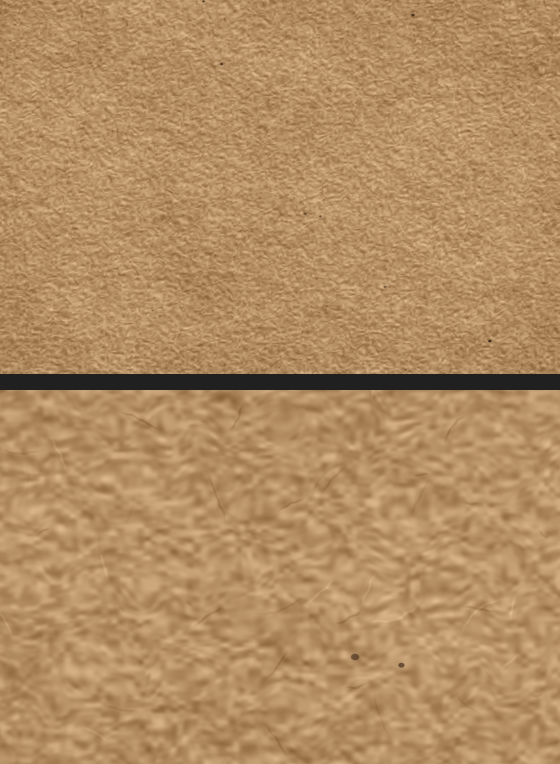
Top: the whole. Bottom: its middle third, enlarged.
This texture is drawn by a Shadertoy shader. Its source:

```glsl
#define PAPER vec3(0.710, 0.560, 0.391)
#define TINT vec3(1.0, 1.03, 1.02)
#define SPECK_COLOR vec3(0.24, 0.16, 0.10)
#define CREPE_AMOUNT 0.115
#define GRAIN_AMOUNT 0.13
#define MOTTLE_AMOUNT 0.055
#define CLOUD_AMOUNT 0.09
#define FIBER_AMOUNT 0.09
#define FIBER_CELLS 17.0
#define SPECK_COUNT 9
#define VIGNETTE 0.045

// Hashes without sine
float hash12(vec2 p) {
    vec3 q = fract(vec3(p.xyx) * 0.1031);
    q += dot(q, q.yzx + 33.33);
    return fract((q.x + q.y) * q.z);
}

vec2 hash22(vec2 p) {
    return vec2(hash12(p + 17.3), hash12(p + 71.9));
}

// Smooth value noise centred on zero
float noise(vec2 p) {
    vec2 i = floor(p), f = fract(p);
    f = f * f * (3.0 - 2.0 * f);
    float low = mix(hash12(i), hash12(i + vec2(1, 0)), f.x);
    float high = mix(hash12(i + vec2(0, 1)), hash12(i + vec2(1, 1)), f.x);
    return mix(low, high, f.y) - 0.5;
}

float fbm(vec2 p) {
    float sum = 0.0, amplitude = 0.5;
    for (int i = 0; i < 4; i++) {
        sum += amplitude * noise(p);
        p = mat2(0.8, 0.6, -0.6, 0.8) * p * 2.1 + 11.7;
        amplitude *= 0.6;
    }
    return sum;
}

// Crinkles lit from above: slope of a sideways stretched height field
float crepe(vec2 p) {
    p *= vec2(90.0, 150.0);
    return noise(p) - noise(p + vec2(0.35, 1.1));
}

// Short bent hairs, one per cell: positive is pale, negative is dark
float fibers(vec2 p, float pixel) {
    vec2 cell = floor(p * FIBER_CELLS);
    float sum = 0.0;
    for (int y = -1; y <= 1; y++)
    for (int x = -1; x <= 1; x++) {
        vec2 id = cell + vec2(x, y);
        vec2 d = p - (id + hash22(id)) / FIBER_CELLS;
        float angle = 6.2832 * hash12(id + 5.1);
        float c = cos(angle), s = sin(angle);
        d = mat2(c, s, -s, c) * d;
        float halfLength = mix(0.006, 0.028, hash12(id + 9.7));
        float bend = (hash12(id + 3.3) - 0.5) * 28.0;
        float wobble = 0.002 * noise(d.xx * 130.0 + id);
        float dist = abs(d.y - bend * d.x * d.x + wobble);
        float line = 1.0 - smoothstep(0.0002, 0.0009 + pixel, dist);
        float taper = 1.0 - smoothstep(0.4, 1.0, abs(d.x) / halfLength);
        float strength = hash12(id + 41.0);
        sum += line * taper * (strength > 0.75 ? 0.6 : -strength * 1.2);
    }
    return sum;
}

// Sparse dark flecks
float specks(vec2 p, float aspect, float pixel) {
    float cover = 0.0;
    for (int i = 0; i < SPECK_COUNT; i++) {
        vec2 id = vec2(i, 2.0 * float(i) + 7.0);
        vec2 d = p - hash22(id) * vec2(aspect, 1.0);
        float radius = mix(0.0012, 0.0034, hash12(id + 29.0));
        float dist = length(d * vec2(0.85, 1.1));
        float fleck = 1.0 - smoothstep(radius - pixel * 0.5, radius + pixel, dist);
        cover = max(cover, fleck * mix(0.5, 0.95, hash12(id + 53.0)));
    }
    return cover;
}

void mainImage(out vec4 fragColor, in vec2 fragCoord) {
    float pixel = 1.0 / iResolution.y;
    float aspect = iResolution.x * pixel;
    vec2 p = fragCoord * pixel;
    vec2 centred = fragCoord / iResolution.xy * 2.0 - 1.0;

    // Wavy crinkles, fine grain and soft mottling
    vec2 warped = p + 0.010 * vec2(noise(p * 34.0), noise(p * 40.0 + 40.0));
    float tone = CREPE_AMOUNT * crepe(warped);
    tone += GRAIN_AMOUNT * noise(warped * vec2(165.0, 225.0) + 91.0);
    tone += MOTTLE_AMOUNT * noise(warped * vec2(30.0, 46.0) + 23.0);

    // Broad stains and darkened edges
    tone += CLOUD_AMOUNT * fbm(p * vec2(3.6, 6.0) + 4.0);
    float edge = dot(centred * centred, centred * centred);
    tone += VIGNETTE * (0.22 - 0.55 * edge) + 0.010 * centred.y;

    tone += FIBER_AMOUNT * fibers(p, pixel);
    vec3 color = PAPER + tone * TINT;
    color = mix(color, SPECK_COLOR, specks(p, aspect, pixel));
    fragColor = vec4(color, 1.0);
}
```
